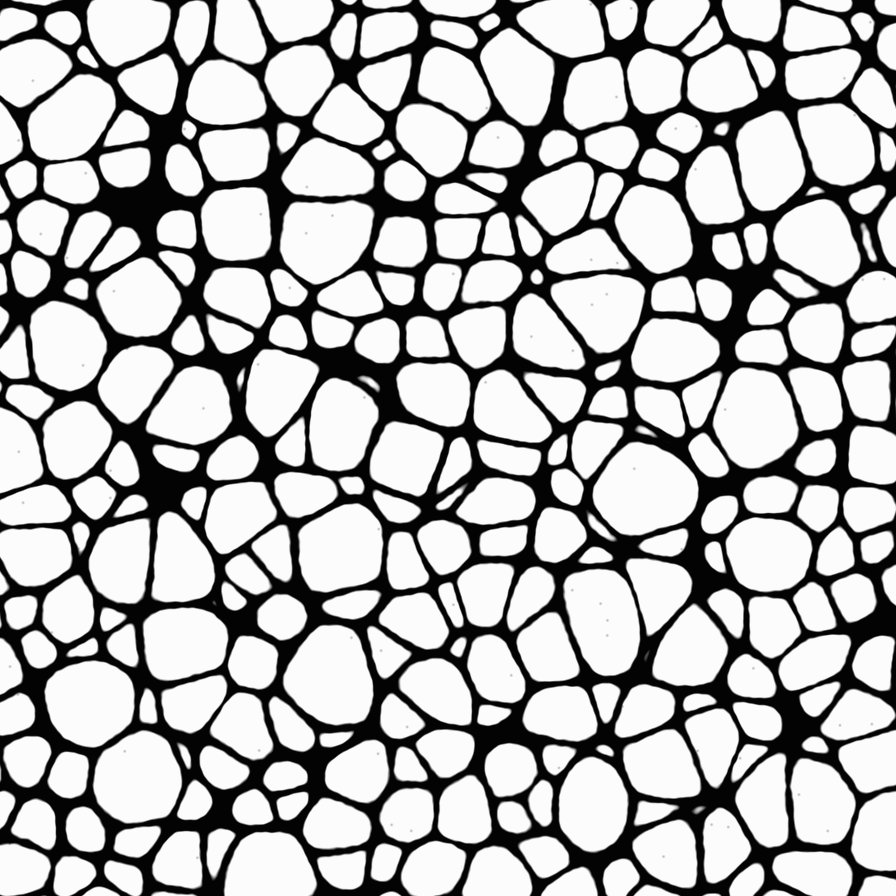
Reproduce this pattern procedurally as a Shadertoy shader.

```glsl
// Packed white pebbles of mixed sizes with rounded corners, separated by thin black gaps.

const float GRAINS_ACROSS = 17.0;    // grain sites along the canvas height
const float EDGE_SOFTNESS = 0.0014;  // half width of the edge ramp, canvas units
const vec3 GAP_COLOR   = vec3(0.01);
const vec3 GRAIN_COLOR = vec3(0.99);
const vec3 SPECK_COLOR = vec3(0.74);

// Integer hash: cell and seed to three values in 0..1
vec3 hash3(vec2 cell, uint seed) {
    uvec3 v = uvec3(uint(int(cell.x) + 4096), uint(int(cell.y) + 4096), seed);
    v = v * 1664525u + 1013904223u;
    v.x += v.y * v.z; v.y += v.z * v.x; v.z += v.x * v.y;
    v ^= v >> 16u;
    v.x += v.y * v.z; v.y += v.z * v.x; v.z += v.x * v.y;
    return vec3(v >> 8u) / 16777216.0;
}

float cornerSlope(vec2 cell, vec2 offset, uint seed) {
    float angle = 6.2832 * hash3(cell, seed).x;
    return dot(vec2(cos(angle), sin(angle)), offset);
}

float gradientNoise(vec2 p, uint seed) {
    vec2 i = floor(p), f = p - i;
    vec2 u = f * f * f * (f * (f * 6.0 - 15.0) + 10.0);
    vec2 e = vec2(1.0, 0.0);
    float low  = mix(cornerSlope(i, f, seed), cornerSlope(i + e, f - e, seed), u.x);
    float high = mix(cornerSlope(i + e.yx, f - e.yx, seed),
                     cornerSlope(i + e.xx, f - e.xx, seed), u.x);
    return mix(low, high, u.y);
}

// Grain site: centre in xy, radius in z; small grains are the most common
vec3 grainSite(vec2 cell) {
    vec3 h = hash3(cell, 11u);
    return vec3(cell + 0.1 + 0.8 * h.xy, 0.25 + 0.75 * h.z * h.z);
}

float circlePower(vec2 p, vec3 site) {
    vec2 d = p - site.xy;
    return dot(d, d) - site.z * site.z;
}

// Distance inside the grain around p, positive in the grain, negative in the gap
float grainDepth(vec2 p) {
    vec2 base = floor(p);
    vec2 ownerCell = base;
    float ownerPower = 1e6;

    // Owner: the site with the smallest circle power
    for (int y = -2; y <= 2; y++)
    for (int x = -2; x <= 2; x++) {
        vec2 cell = base + vec2(x, y);
        float power = circlePower(p, grainSite(cell));
        if (power < ownerPower) { ownerPower = power; ownerCell = cell; }
    }

    // Smooth minimum over the cell walls and an outer circle
    vec3 owner = grainSite(ownerCell);
    float sharpness = 10.0 / (0.35 + 0.6 * owner.z);
    float reach = 0.15 + 1.35 * owner.z;
    float sum = exp(-sharpness * (reach - length(p - owner.xy)));
    for (int y = -2; y <= 2; y++)
    for (int x = -2; x <= 2; x++) {
        vec2 cell = base + vec2(x, y);
        if (cell == ownerCell) continue;
        vec3 site = grainSite(cell);
        float wall = (circlePower(p, site) - ownerPower)
                   / (2.0 * length(site.xy - owner.xy));
        sum += exp(-sharpness * wall);
    }
    float inset = mix(0.038, 0.072, hash3(ownerCell, 23u).x);
    return -log(sum) / sharpness - inset;
}

// Sparse faint specks, p in canvas units
float speckMask(vec2 p, float soft) {
    float density = 60.0;
    vec2 cell = floor(p * density);
    vec3 h = hash3(cell, 37u);
    float d = length(p - (cell + 0.2 + 0.6 * h.xy) / density);
    return step(h.z, 0.035) * (1.0 - smoothstep(0.0, 0.0012 + soft, d));
}

void mainImage(out vec4 fragColor, in vec2 fragCoord) {
    vec2 uv = fragCoord / iResolution.y;
    float soft = max(EDGE_SOFTNESS, 0.7 / iResolution.y);
    vec2 p = uv * GRAINS_ACROSS;

    // Broad bend of the grains, then fine roughness of their outline
    vec2 bend = vec2(gradientNoise(p * 0.55, 1u), gradientNoise(p * 0.55, 2u));
    float depth = grainDepth(p + 0.28 * bend);
    depth += 0.035 * gradientNoise(p * 2.6, 3u) + 0.02 * gradientNoise(p * 6.5, 4u);

    float ramp = soft * GRAINS_ACROSS;
    float grain = smoothstep(-ramp, ramp, depth);
    vec3 surface = mix(GRAIN_COLOR, SPECK_COLOR, speckMask(uv, soft));
    fragColor = vec4(mix(GAP_COLOR, surface, grain), 1.0);
}
```
